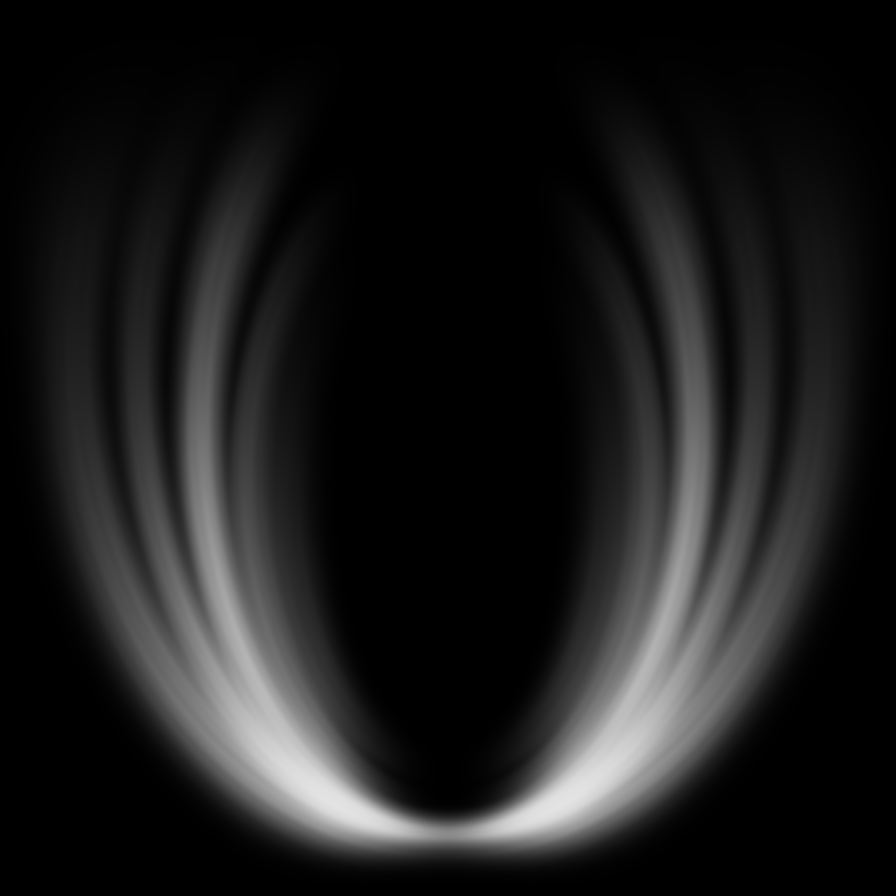
This background is drawn by a Shadertoy shader. Its source:

```glsl
// Signed distance estimate to an ellipse; axes = (side, top, bottom)
float ellipseDistance(vec2 p, vec3 axes) {
    vec2 radii = vec2(axes.x, p.y > 0.0 ? axes.y : axes.z);
    vec2 q = p / radii;
    float k = length(q);
    return k * (k - 1.0) / max(length(q / radii), 1e-4);
}

// Soft ridge with separate inner and outer widths
float ridge(float dist, float inner, float outer) {
    float width = dist < 0.0 ? inner : outer;
    return exp(-pow(abs(dist) / width, 2.4));
}

// Brightness along a strand, strongest near the base
float heightFalloff(float height, float reach, float power) {
    return exp(-pow(max(height, 0.0) / reach, power));
}

// Fine filaments following the strand
float filaments(float dist, float height) {
    float wave = sin(dist * 310.0 + height * 7.0);
    wave += 0.5 * sin(dist * 570.0 - height * 11.0);
    return 1.0 + 0.025 * wave;
}

float strand(vec2 p, float centre, vec3 axes, vec2 widths) {
    float dist = ellipseDistance(p - vec2(0.0, centre), axes);
    float spread = mix(0.6, 1.0, smoothstep(0.0, 0.25, p.x));
    spread *= 1.0 + 0.6 * smoothstep(0.55, 0.9, p.y);
    return ridge(dist, widths.x * spread, widths.y * spread)
         * filaments(dist, p.y);
}

void mainImage(out vec4 fragColor, in vec2 fragCoord) {
    float scale = min(iResolution.x, iResolution.y);
    vec2 p = (fragCoord - 0.5 * iResolution.xy) / scale;
    p = vec2(abs(p.x), p.y + 0.5);

    // Nested strands, outermost first
    float outer = 1.15 * heightFalloff(p.y, 0.28, 1.0)
        * strand(p, 0.622, vec3(0.411, 0.560, 0.553), vec2(0.026, 0.045));
    float second = 1.70 * heightFalloff(p.y, 0.265, 1.0)
        * strand(p, 0.596, vec3(0.344, 0.500, 0.527), vec2(0.022, 0.026));
    float bright = 0.95 * heightFalloff(p.y, 0.62, 2.0)
        * strand(p, 0.518, vec3(0.276, 0.478, 0.443), vec2(0.026, 0.026));
    float fine = 0.58 * heightFalloff(p.y, 0.55, 2.0)
        * strand(p, 0.466, vec3(0.229, 0.368, 0.370), vec2(0.034, 0.018));
    float inner = 0.30 * heightFalloff(p.y, 0.50, 2.0)
        * strand(p, 0.440, vec3(0.189, 0.325, 0.306), vec2(0.045, 0.022));

    // Inner strands vanish before the centre line
    float sideFade = smoothstep(0.0, 0.15, p.x);
    fine *= sideFade;
    inner *= sideFade;

    // Smooth union, dimmed at the foot and open at the top
    vec3 outerTrio = vec3(outer, second, bright);
    float light = sqrt(dot(outerTrio, outerTrio) + fine * fine + inner * inner);
    light *= mix(0.33, 1.0, sideFade);
    float opening = smoothstep(0.08, 0.22, p.x);
    light *= mix(1.0, opening, smoothstep(0.35, 0.6, p.y));
    light *= 1.0 - smoothstep(0.7, 1.0, p.y);

    // Soft highlight limit
    light = 0.92 * light / pow(1.0 + pow(light, 5.0), 0.2);
    fragColor = vec4(vec3(light), 1.0);
}
```
